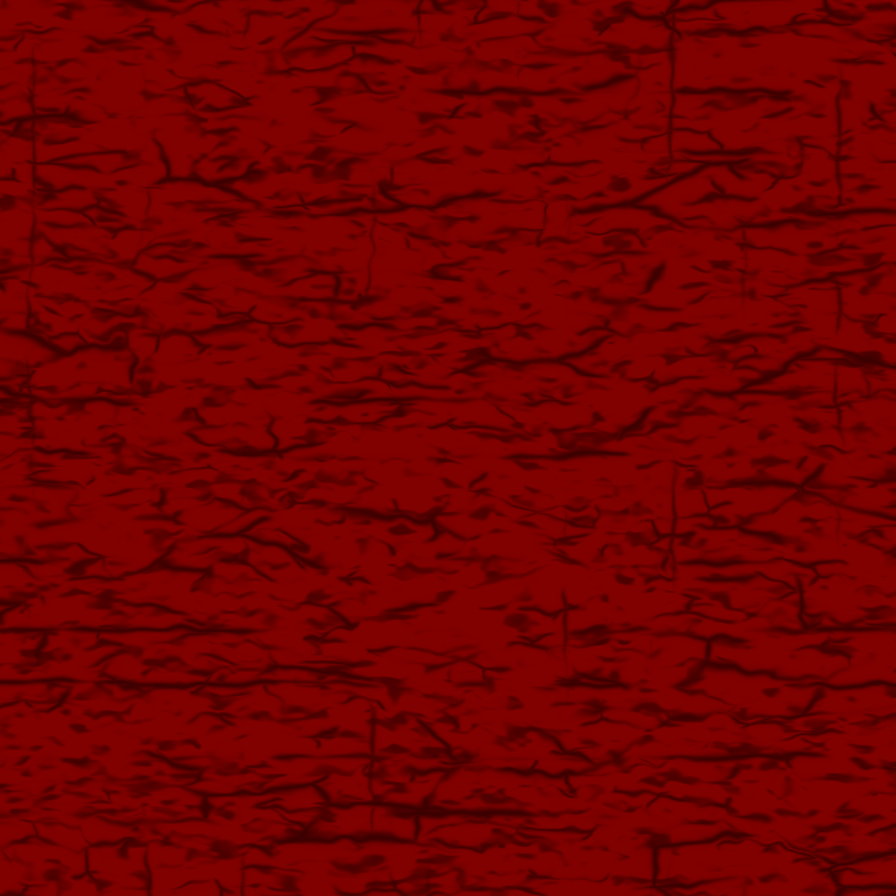
This texture is drawn by a Shadertoy shader. Its source:

```glsl
// Weathered deep red paint, split by dark cracks that run mostly sideways.
// Stretched Voronoi borders give the short branching cracks, wandering rows
// give the long seams, and stretched noise gives the fine flakes between.

const vec3 PAINT_RED = vec3(0.504, 0.0, 0.0);
const vec3 CRACK_RED = vec3(0.235, 0.0, 0.0);

float hash(vec2 p) {
    return fract(sin(dot(p, vec2(127.1, 311.7))) * 43758.5453);
}

vec2 hash2(vec2 p) {
    return vec2(hash(p), hash(p + 57.3));
}

float noise(vec2 p) {
    vec2 cell = floor(p);
    vec2 f = fract(p);
    f = f * f * (3.0 - 2.0 * f);
    float low = mix(hash(cell), hash(cell + vec2(1, 0)), f.x);
    float high = mix(hash(cell + vec2(0, 1)), hash(cell + vec2(1, 1)), f.x);
    return mix(low, high, f.y);
}

// Shifts a point by noise of the given frequency
vec2 warp(vec2 p, vec2 frequency, vec2 amount) {
    vec2 q = p * frequency;
    return p + amount * (vec2(noise(q + 13.7), noise(q + 71.9)) - 0.5);
}

// Soft line profile; a low presence thins and fades the line
float stroke(float dist, float width, float presence) {
    float d = dist / (width * mix(0.5, 1.0, presence));
    return presence * exp(-d * d);
}

// Distance, in canvas units, to the borders of stretched Voronoi cells
float borderDistance(vec2 p, vec2 frequency) {
    vec2 q = p * frequency;
    vec2 home = floor(q);
    vec2 nearest = vec2(0.0);
    float best = 9.0;
    for (int y = -1; y <= 1; y++)
    for (int x = -1; x <= 1; x++) {
        vec2 cell = home + vec2(x, y);
        vec2 toSeed = cell + hash2(cell) - q;
        float d = dot(toSeed, toSeed);
        if (d < best) { best = d; nearest = toSeed; }
    }
    float border = 9.0;
    for (int y = -2; y <= 2; y++)
    for (int x = -2; x <= 2; x++) {
        vec2 cell = home + vec2(x, y);
        vec2 toSeed = cell + hash2(cell) - q;
        vec2 across = toSeed - nearest;
        if (dot(across, across) > 0.0001) {
            vec2 normal = normalize(across);
            float d = dot(0.5 * (toSeed + nearest), normal);
            border = min(border, d / length(normal * frequency));
        }
    }
    return border;
}

// Branching cracks, broken into short pieces where the patch noise is low
float cracks(vec2 p, vec2 frequency, float width, float sparsity, float seed) {
    float patches = noise(p * frequency * vec2(2.1, 1.6) + seed);
    float presence = smoothstep(sparsity, sparsity + 0.3, patches);
    return stroke(borderDistance(p + seed, frequency), width, presence);
}

// Long broken lines along x, one for each row
float seams(vec2 p, float rows, float width, float sparsity, float seed) {
    float row = floor(p.y * rows);
    float wander = 0.1 * (noise(vec2(p.x * 12.0, row * 5.3 + seed)) - 0.5);
    float centre = 0.5 + 0.5 * (hash(vec2(row, seed)) - 0.5) + wander;
    float dist = abs(fract(p.y * rows) - centre) / rows;
    float along = 0.7 * noise(vec2(p.x * 7.0 + seed, row * 7.7))
                + 0.3 * noise(vec2(p.x * 31.0, row * 3.1 + seed));
    return stroke(dist, width, smoothstep(sparsity, sparsity + 0.22, along));
}

// Small sideways flakes with ragged outlines
float flakes(vec2 p, vec2 frequency) {
    float n = 0.6 * noise(p * frequency)
            + 0.4 * noise(p * frequency * vec2(2.3, 1.6) + 31.0);
    return smoothstep(0.53, 0.86, n);
}

void mainImage(out vec4 fragColor, in vec2 fragCoord) {
    vec2 uv = fragCoord / iResolution.y;

    // Bent and jagged coordinates
    vec2 bent = warp(uv, vec2(8.0, 14.0), vec2(0.024, 0.016));
    vec2 jagged = warp(bent, vec2(60.0, 85.0), vec2(0.011, 0.0075));
    vec2 rough = warp(uv, vec2(45.0, 60.0), vec2(0.008, 0.0065));

    // Branching cracks, coarse and fine
    float dark = 0.98 * cracks(jagged, vec2(7.0, 20.0), 0.0042, 0.5, 3.1);
    dark = max(dark, 0.85 * cracks(jagged, vec2(14.0, 40.0), 0.0031, 0.5, 17.4));

    // Long sideways seams and a few thin upright ones
    dark = max(dark, seams(rough, 15.0, 0.0038, 0.52, 2.3));
    dark = max(dark, 0.75 * seams(rough.yx, 9.0, 0.0032, 0.56, 41.0));

    // Fine flakes fill the paint between the cracks
    float fine = 0.74 * flakes(jagged, vec2(36.0, 112.0));
    dark = 1.0 - (1.0 - dark) * (1.0 - fine);

    fragColor = vec4(mix(PAINT_RED, CRACK_RED, dark), 1.0);
}
```
